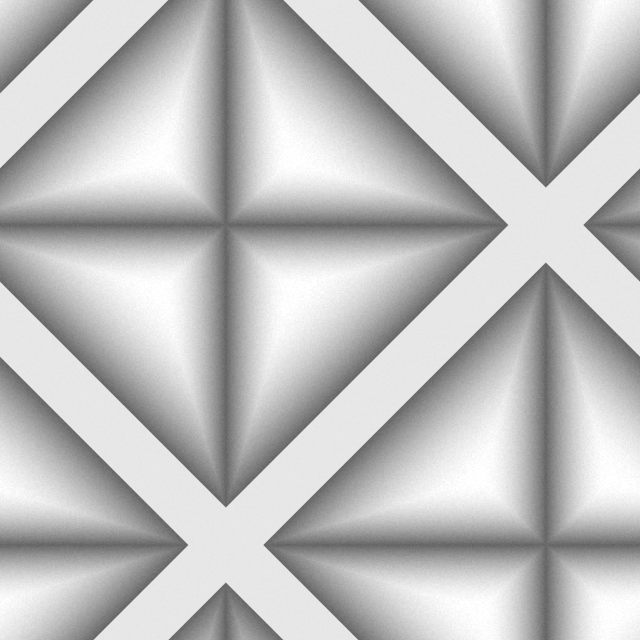
Give the GLSL for this pattern, as a Shadertoy shader.

```glsl
const vec2 DIAMOND_CENTER = vec2(0.3529, 0.6484);
const float REPEATS = 1.0;        // each repeat holds two staggered diamonds
const float HALF_DIAGONAL = 0.4414;
const float APEX = 0.23;          // facet peak, as a share of the half diagonal
const float CREASE_GRAY = 0.40;
const float PEAK_GRAY = 1.0;
const float BAND_GRAY = 0.905;
const float GRAIN_CELLS = 512.0;

float hash(uvec2 cell) {
    uint h = cell.x * 1597334677u ^ cell.y * 3812015801u;
    h = (h ^ (h >> 15)) * 2246822519u;
    h = (h ^ (h >> 13)) * 3266489917u;
    return float((h ^ (h >> 16)) & 0xffffu) / 65535.0;
}

// Fine grain in -0.5..0.5, wrapping at the canvas edge
float grain(vec2 uv, float cells) {
    return hash(uvec2(mod(floor(uv * cells), cells))) - 0.5;
}

// Fold the plane into one quadrant of the nearest diamond
vec2 foldDiamonds(vec2 p) {
    vec2 q = abs(fract(p + 0.5) - 0.5);
    return q.x + q.y > 0.5 ? 0.5 - q : q;
}

// Height of a three-sided facet: 0 on its edges, 1 at its apex
float facetHeight(vec2 q, float leg, float apex) {
    float fromAxes = min(q.x, q.y) / (apex * leg);
    float fromRim = (leg - q.x - q.y) / (leg * (1.0 - 2.0 * apex));
    return clamp(min(fromAxes, fromRim), 0.0, 1.0);
}

// Rounded ramp that flattens towards the apex
float facetShade(float height, float low, float high) {
    float slope = 1.0 - height;
    return mix(low, high, 1.0 - slope * slope);
}

void mainImage(out vec4 fragColor, in vec2 fragCoord) {
    vec2 uv = fragCoord / iResolution.xy;
    vec2 q = foldDiamonds((uv - DIAMOND_CENTER) * REPEATS);
    float noise = grain(uv, GRAIN_CELLS);

    // Cushioned facets
    float height = facetHeight(q, HALF_DIAGONAL, APEX);
    float facet = facetShade(height, CREASE_GRAY, PEAK_GRAY) + 0.035 * noise;

    // Flat diagonal bands between the diamonds
    float band = BAND_GRAY + 0.012 * noise;
    float edge = REPEATS / min(iResolution.x, iResolution.y);
    float inside = smoothstep(-edge, edge, HALF_DIAGONAL - q.x - q.y);

    fragColor = vec4(vec3(clamp(mix(band, facet, inside), 0.0, 1.0)), 1.0);
}
```
